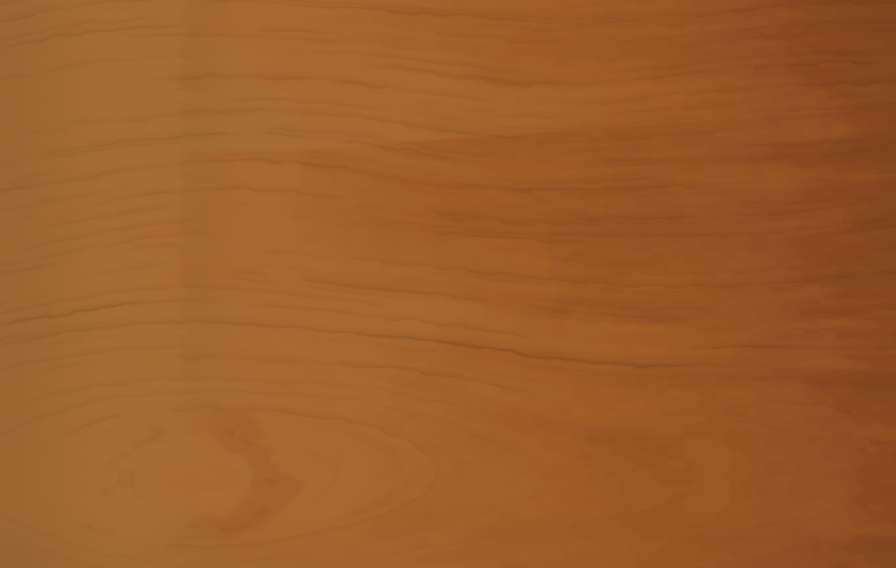
Write a Shadertoy shader that draws this texture.

```glsl
// Warm cherry wood board: flat grain above, a knot with nested arches below.
#define PALE   vec3(0.645, 0.425, 0.208)
#define HONEY  vec3(0.656, 0.405, 0.182)
#define AMBER  vec3(0.634, 0.364, 0.150)
#define RUST   vec3(0.582, 0.322, 0.140)
#define UMBER  vec3(0.515, 0.270, 0.125)
#define KNOT   vec2(0.33, 0.16)
#define RING_GAP    0.048
#define LINE_DEPTH  0.085
#define STREAKS     0.14
#define MOTTLE      0.13
#define TONE_STEPS  22.0

float hash(vec2 p) {
    p = fract(p * vec2(0.1031, 0.1137));
    p += dot(p, p.yx + 33.3);
    return fract((p.x + p.y) * p.x * 17.7);
}

// Cellular noise: cell values blended by distance, in soft facets.
float cells(vec2 p) {
    vec2 base = floor(p);
    float sum = 0.0, total = 0.0;
    for (int j = -1; j <= 1; j++)
    for (int i = -1; i <= 1; i++) {
        vec2 id = base + vec2(i, j);
        vec2 site = id + 0.2 + 0.6 * vec2(hash(id + 11.0), hash(id + 57.0));
        vec2 d = p - site;
        float w = exp(-7.0 * dot(d, d));
        sum += w * hash(id + 101.0);
        total += w;
    }
    return sum / total;
}

// Height across the rings: arches beside the knot, near level lines above.
float grainField(vec2 p) {
    vec2 d = p - KNOT;
    float reach = (d.x < 0.0 ? 0.27 : 0.20) * tanh(1.7 * d.x);
    float arch = length(vec2(reach, d.y));
    float rise = 0.05 * d.x * smoothstep(0.2, 0.5, d.y);
    float level = d.y + 0.075 * smoothstep(0.0, 0.75, abs(d.x)) - rise;
    float wave = 0.006 * sin(4.1 * p.x + 5.0 * p.y)
               + 0.004 * sin(9.7 * p.x - 11.0 * p.y + 1.3);
    return mix(arch, level, smoothstep(0.08, 0.32, d.y)) + wave;
}

// One thin broken line per ring: crisp below, fading out above.
float growthLines(float field, float slope, float x, float gap, float seed) {
    float row = floor(field / gap);
    float centre = row + 0.3 + 0.4 * hash(vec2(row + 30.0, seed));
    float d = (field / gap - centre) * gap / slope;
    float run = cells(vec2(x * 3.2 + seed, row * 7.3 + 90.0));
    float dash = cells(vec2(x * 13.0 + seed, row * 5.7 + 150.0));
    float strength = smoothstep(0.35, 0.7, 0.65 * run + 0.35 * dash);
    return strength * exp(-abs(d) / (d > 0.0 ? 0.0040 : 0.0018));
}

// Five tones from the lit left side to the shaded right side.
vec3 woodTone(float t) {
    vec3 c = mix(PALE, HONEY, smoothstep(0.08, 0.36, t));
    c = mix(c, AMBER, smoothstep(0.36, 0.64, t));
    c = mix(c, RUST, smoothstep(0.60, 0.85, t));
    return mix(c, UMBER, smoothstep(0.82, 1.06, t));
}

void mainImage(out vec4 fragColor, in vec2 fragCoord) {
    vec2 uv = fragCoord / iResolution.xy;
    vec2 p = fragCoord / iResolution.y;

    // Ragged grain coordinate and its steepness, which keeps lines even
    float ragged = cells(p * vec2(34.0, 70.0) + 40.0) - 0.5;
    float smoothField = grainField(p);
    float slope = length(vec2(dFdx(smoothField), dFdy(smoothField))) * iResolution.y;
    slope = clamp(slope, 0.2, 1.2);
    float field = smoothField + 0.006 * ragged * slope;

    // Streaks along the grain and facet-like mottling
    float streak = cells(vec2(p.x * 1.5, field * 26.0) + 70.0) - 0.5;
    float fine = cells(vec2(p.x * 6.0, field * 85.0) + 130.0) - 0.5;
    float mottle = cells(p * vec2(10.0, 17.0) + 200.0) - 0.5;

    // Light falls off to the right and towards the upper right corner
    float tone = uv.x + 0.16 * (uv.y - 0.45) * uv.x * uv.x;
    tone += STREAKS * (0.8 * streak + 0.5 * fine) + MOTTLE * (0.6 * mottle + 0.35 * ragged);

    // Redder panel below a slanted edge, with a blunt left end
    float edge = p.y - 0.70 - 0.07 * p.x + 0.003 * ragged;
    float panel = smoothstep(0.004, -0.004, edge) * smoothstep(-0.32, -0.04, edge);
    panel *= mix(0.35, 1.0, smoothstep(0.49, 0.54, p.x)) * smoothstep(1.25, 0.7, p.x);
    tone += 0.12 * panel;

    // Golden band above that edge
    tone -= 0.09 * smoothstep(-0.004, 0.004, edge) * smoothstep(0.16, 0.02, edge);

    // Faint cross figure where the sheen changes
    float figure = p.x + 0.02 * ragged;
    tone += 0.06 * smoothstep(0.96, 0.98, figure) * smoothstep(1.3, 1.05, p.x)
          * smoothstep(0.42, 0.48, p.y) * smoothstep(0.66, 0.58, p.y);

    // Partly flatten the tone into small patches with clear borders
    float level = tone * TONE_STEPS;
    float patches = (floor(level) + smoothstep(0.35, 0.65, fract(level))) / TONE_STEPS;
    vec3 col = woodTone(mix(tone, patches, 0.8));
    col *= 1.0 - 0.025 * smoothstep(0.31, 0.33, figure) * smoothstep(0.44, 0.34, p.x)
               * smoothstep(0.25, 0.4, p.y);

    // Growth lines, kept out of the heart of the knot
    vec2 k = p - KNOT;
    float heart = length(k * vec2(0.72, 1.0)) + 0.06 * mottle + 0.018 * ragged
                + 0.008 * sin(3.0 * atan(k.y, k.x));
    float lines = growthLines(field, slope, p.x, RING_GAP, 3.0)
                + 0.6 * growthLines(field, slope, p.x, RING_GAP * 0.5, 19.0);
    float seam = (field - 0.272) / slope;
    lines += 0.9 * exp(-abs(seam) / (seam > 0.0 ? 0.004 : 0.002))
           * smoothstep(0.4, 0.7, p.x) * smoothstep(1.45, 1.1, p.x);
    lines *= smoothstep(0.09, 0.13, heart) * mix(0.55, 1.0, smoothstep(0.1, 0.4, p.y));
    col *= 1.0 - LINE_DEPTH * lines * vec3(0.85, 1.0, 1.0);

    // Knot: broken rim with a darker crescent on its right
    float rim = exp(-abs(heart - 0.10) / 0.007) * smoothstep(-0.25, 0.25, mottle + ragged);
    float crescent = smoothstep(0.06, 0.08, heart) * smoothstep(0.125, 0.105, heart)
                   * smoothstep(-0.05, 0.10, k.x);
    col *= 1.0 - vec3(0.05, 0.08, 0.09) * (0.7 * rim + 0.7 * crescent);

    // Soft shade at the far left and the bottom edge
    col *= 1.0 - 0.06 * smoothstep(0.14, 0.0, uv.x) - 0.03 * smoothstep(0.12, 0.0, uv.y);
    fragColor = vec4(col, 1.0);
}
```
